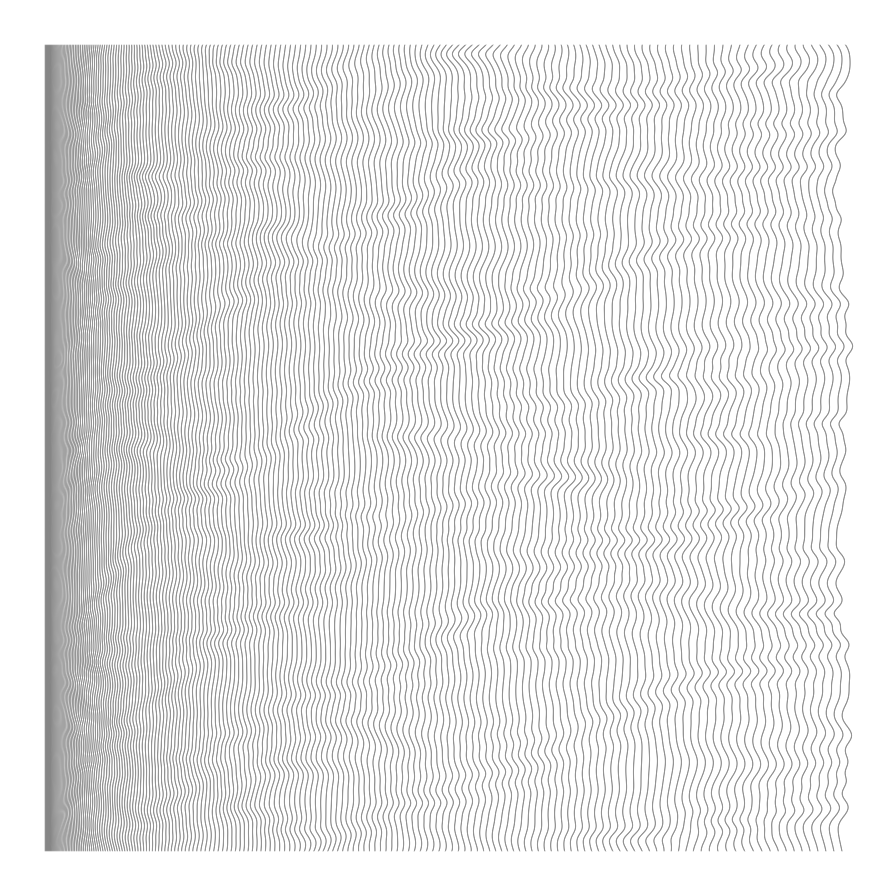
Write a WebGL 1 fragment shader that draws this pattern.

```glsl
precision highp float;
uniform vec2 u_resolution;

vec2 hash2(vec2 p) {
  p = mod(p, 97.0);
  return fract(sin(vec2(dot(p, vec2(12.7, 31.1)), dot(p, vec2(26.9, 18.3)))) * 4375.85);
}

// Scattered short pinches that bend neighbouring lines into chevrons
float pinches(vec2 q) {
  vec2 grid = q * vec2(12.0, 23.0);
  vec2 cell = floor(grid);
  float sum = 0.0;
  for (int j = -1; j <= 1; j++) {
    for (int i = -1; i <= 1; i++) {
      vec2 id = cell + vec2(float(i), float(j));
      vec2 rnd = hash2(id);
      vec2 d = (grid - id - rnd) * vec2(2.2, 4.6);
      float strength = 1.6 * (hash2(id + 41.0).x - 0.35);
      sum += strength * exp(-dot(d, d));
    }
  }
  return sum;
}

// Sideways sway, measured in line spacings
float sway(vec2 q) {
  float warp = 1.4 * sin(13.0 * q.y + 17.0 * q.x) + 0.8 * sin(37.0 * q.y - 25.0 * q.x);
  float drift = 0.45 * cos(16.5 * (q.y - 0.58) + 7.0 * (0.95 - q.x));
  float waves = 0.3 * sin(119.0 * q.y + warp + 12.0 * q.x);
  float ripples = 0.17 * sin(183.0 * q.y - 27.0 * q.x + 1.7 * warp);
  float bends = 0.2 * sin(64.0 * q.y + 18.0 * q.x - warp);
  return drift + waves + ripples + bends - pinches(q);
}

// Line number: spacing grows with the square root of the distance
float lineIndex(vec2 p) {
  float root = sqrt(max(p.x - 0.05, 0.00002));
  return 198.0 * root - sway(vec2(root, p.y));
}

void main() {
  float px = 1.0 / min(u_resolution.x, u_resolution.y);
  vec2 p = (gl_FragCoord.xy - 0.5 * u_resolution) * px + 0.5;

  // Distance to the nearest line
  vec2 e = vec2(0.0004, 0.0);
  float index = lineIndex(p);
  vec2 slope = vec2(lineIndex(p + e) - lineIndex(p - e),
                    lineIndex(p + e.yx) - lineIndex(p - e.yx)) / (2.0 * e.x);
  float dist = abs(fract(index + 0.5) - 0.5) / max(length(slope), 1.0);

  // Thin stroke, paler where it is narrower than a pixel
  float width = 0.00074;
  float drawn = max(width, 1.25 * px);
  float stroke = width / drawn * clamp((0.5 * drawn + 0.4 * px - dist) / (0.8 * px), 0.0, 1.0);

  // Even tone where lines crowd together at the left
  float density = 99.0 / sqrt(max(p.x - 0.05, 0.0005));
  float tone = min(1.0 - exp(-width * density), 0.6);
  float ink = 0.8 * mix(stroke, tone, 0.9 * smoothstep(0.55, 0.9, density * px));

  // Straight left, top and bottom edges; the last line ends the right
  float inside = smoothstep(-px, px, p.x - 0.05)
               * smoothstep(-px, px, 0.45 - abs(p.y - 0.5))
               * step(index, 187.5);
  gl_FragColor = vec4(vec3(1.0 - ink * inside), 1.0);
}
```
